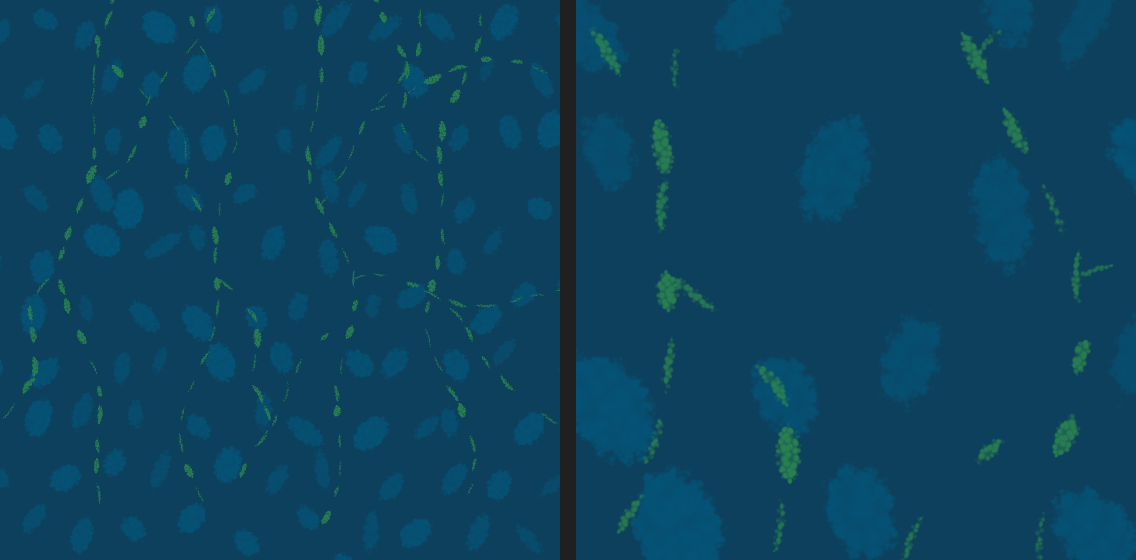
Left: the whole. Right: its middle third, enlarged.
This pattern is drawn by a WebGL 1 fragment shader. Its source:

```glsl
precision highp float;
// Mottled blue oval cells on deep teal, crossed by branching chains of green beads.
// Cells sit on a jittered, staggered grid, pushed clear of the trunks; chains follow
// layered sines and fork; cellular noise roughens every edge and mottles the fills.

uniform vec2 u_resolution;

const vec3 TEAL = vec3(0.05, 0.25, 0.36);
const vec3 BLUE = vec3(0.012, 0.335, 0.48);
const vec3 GREEN_DARK = vec3(0.11, 0.39, 0.335);
const vec3 GREEN_LIGHT = vec3(0.17, 0.52, 0.31);

const float CELLS = 10.0;          // oval cells per canvas side
const vec2 CELL_JITTER = vec2(0.45, 0.55);
const float CELL_ROUGH = 0.010;
const float CELL_BLUR = 0.0028;
const float TRUNK_CLEARANCE = 0.032;
const float COARSE_GRAIN = 105.0;
const float FINE_GRAIN = 290.0;
const float BEAD_SPACING = 0.047;
const float BEAD_ROUGH = 0.0034;
const float BEAD_BLUR = 0.0015;
const float BRANCH_LEAN = 0.9;

vec2 hash2(vec2 p) {
  vec3 q = fract(vec3(p.xyx) * vec3(0.1031, 0.1030, 0.0973));
  q += dot(q, q.yzx + 33.33);
  return fract((q.xx + q.yz) * q.zy);
}

// Distance to the nearest jittered point
float cellular(vec2 p) {
  vec2 base = floor(p);
  float nearest = 2.0;
  for (int y = -1; y <= 1; y++) {
    for (int x = -1; x <= 1; x++) {
      vec2 id = base + vec2(float(x), float(y));
      nearest = min(nearest, distance(p, id + hash2(id)));
    }
  }
  return nearest;
}

float trunkBase(float n) { return 0.16 + 0.215 * n; }
float trunkPhase(float n) { return 1.0 + 2.1 * n; }

// Sideways position of a chain at height t; it leans away beyond its start
float chainPath(float t, float base, float phase, float start, float lean) {
  float d = abs(t - start);
  float wander = 0.035 * sin(7.0 * t + phase) + 0.018 * sin(17.0 * t + 2.3 * phase);
  return base + wander + lean * (d / (1.0 + 2.0 * d) + 0.014 * sin(28.0 * d));
}

// Moves a point sideways, out of the way of the trunks
vec2 clearOfTrunks(vec2 p) {
  for (int i = 0; i < 4; i++) {
    float n = float(i);
    float dx = p.x - chainPath(p.y, trunkBase(n), trunkPhase(n), 0.0, 0.0);
    p.x += (dx < 0.0 ? -1.0 : 1.0) * max(TRUNK_CLEARANCE - abs(dx), 0.0);
  }
  return p;
}

// Opacity of the oval cells
float ovals(vec2 uv, float grain, float edge) {
  vec2 g = uv * CELLS;
  float opacity = 0.0;
  for (int y = -1; y <= 1; y++) {
    float row = floor(g.y) + float(y);
    float stagger = 0.5 * mod(row, 2.0);
    for (int x = -1; x <= 1; x++) {
      vec2 id = vec2(floor(g.x - stagger) + float(x), row);
      vec2 shift = CELL_JITTER * (hash2(id + 17.0) - 0.5);
      vec2 shape = hash2(id + 71.0);
      vec2 look = hash2(id + 131.0);
      vec2 q = uv - clearOfTrunks((id + 0.5 + vec2(stagger, 0.0) + shift) / CELLS);
      float angle = mix(0.5, 2.65, look.x);
      float c = cos(angle), s = sin(angle);
      q = vec2(c * q.x + s * q.y, c * q.y - s * q.x);
      float major = mix(0.021, 0.036, shape.x);
      float minor = major * mix(0.36, 0.76, shape.y);
      float d = (length(q / vec2(major, minor)) - 1.0) * minor;
      d += (grain - 0.45) * CELL_ROUGH;
      float strength = mix(0.40, 0.86, 0.6 * shape.y + 0.4 * shape.x);
      opacity = max(opacity, strength * (1.0 - smoothstep(-edge, edge, d)));
    }
  }
  return opacity;
}

// Coverage of one chain of lens-shaped beads, from start along a signed reach
float chain(vec2 p, float id, float base, float phase, float start, float reach,
            float lean, float grain, float edge) {
  float cover = 0.0;
  float slot = floor(p.y / BEAD_SPACING);
  for (int k = -1; k <= 1; k++) {
    vec2 key = vec2(slot + float(k) + 40.0, id * 7.0 + 5.0);
    vec2 size = hash2(key);
    vec2 vary = hash2(key + 211.0) - 0.5;
    float t = (slot + float(k) + 0.5 + 0.4 * vary.x) * BEAD_SPACING;
    float along = (t - start) / reach;
    if (along < 0.0 || along > 1.0) continue;
    float x = chainPath(t, base, phase, start, lean);
    float slope = (chainPath(t + 0.002, base, phase, start, lean) - x) / 0.002;
    vec2 dir = normalize(vec2(slope + 0.5 * vary.x, 1.0));
    vec2 q = p - vec2(x, t);
    vec2 bead = vec2(dot(q, dir), q.x * dir.y - q.y * dir.x);
    bead.y += 22.0 * vary.y * bead.x * bead.x;
    float halfLength = mix(0.010, 0.019, size.y);
    float halfWidth = mix(0.0010, 0.0066, size.x * size.x);
    float r = abs(bead.x) / halfLength;
    float d = max(abs(bead.y) - halfWidth * (1.0 - r * r * r), abs(bead.x) - halfLength);
    d += (grain - 0.42) * BEAD_ROUGH;
    cover = max(cover, mix(0.75, 1.0, size.x) * (1.0 - smoothstep(-edge, edge, d)));
  }
  return cover;
}

void main() {
  float side = min(u_resolution.x, u_resolution.y);
  vec2 uv = gl_FragCoord.xy / side;
  float pixel = 0.7 / side;
  float coarse = cellular(uv * COARSE_GRAIN);
  float fine = cellular(uv * FINE_GRAIN);

  float blue = ovals(uv, mix(coarse, fine, 0.4), max(CELL_BLUR, pixel));
  blue *= 1.24 - 0.38 * coarse - 0.16 * fine;
  vec3 color = mix(TEAL, BLUE, blue);

  // Upright trunks, each with one fork rising and one falling
  float green = 0.0;
  float edge = max(BEAD_BLUR, pixel);
  for (int i = 0; i < 4; i++) {
    float n = float(i);
    float base = trunkBase(n);
    float phase = trunkPhase(n);
    vec2 h = hash2(vec2(n, 9.0));
    float lean = BRANCH_LEAN * (1.0 - 2.0 * mod(n, 2.0));
    green = max(green, chain(uv, n, base, phase, 0.12 * h.x, 0.94, 0.0, fine, edge));
    green = max(green, chain(uv, n + 4.0, base, phase, 0.55 + 0.2 * h.y, 0.36, lean, fine, edge));
    green = max(green, chain(uv, n + 8.0, base, phase, 0.3 + 0.25 * h.x, -0.3, -lean, fine, edge));
  }
  // Sideways links on the right
  for (int i = 0; i < 2; i++) {
    float n = float(i);
    green = max(green, chain(uv.yx, n + 12.0, 0.46 + 0.35 * n, 4.0 * n + 4.0, 0.64, 0.4, 0.2, fine, edge));
  }
  vec3 greenTone = mix(GREEN_LIGHT, GREEN_DARK, smoothstep(0.25, 0.9, fine));
  gl_FragColor = vec4(mix(color, greenTone, 0.92 * green), 1.0);
}
```
